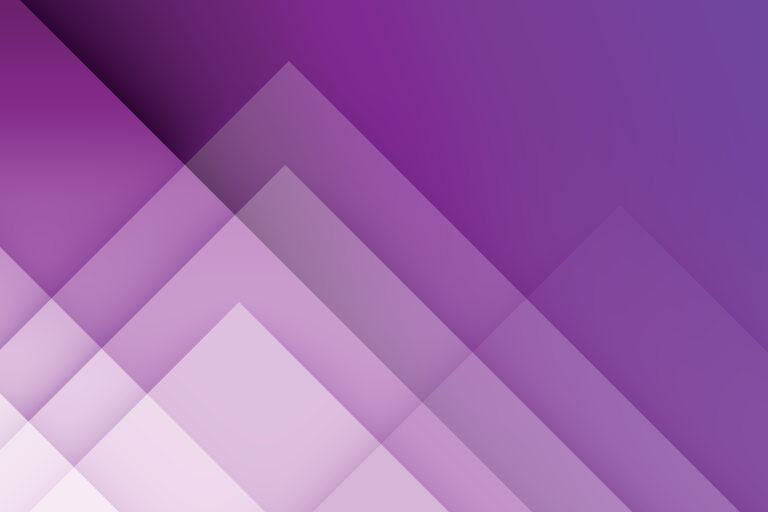
Give the GLSL for this background, as a Shadertoy shader.

```glsl
// Translucent purple sheets: right-angled chevrons and 45 degree panels
// stacked over a smooth gradient. Each sheet first casts a soft shadow
// outside its edge, then blends a pale tint inside it.
#define PANEL_EDGE 1.039
#define PALE_EDGE 0.518
#define CORNER_EDGE 0.232
#define SHADOW_WIDTH 0.038
#define PANEL_SHADOW_WIDTH 0.065
#define TINT vec3(0.96, 0.89, 0.95)
#define SHADOW vec3(0.43, 0.13, 0.51)

// Signed distance, positive below the line x + y = edge
float panelDist(vec2 p, float edge) {
    return (edge - p.x - p.y) * 0.70711;
}

// Signed distance, positive below both arms of an upward chevron
float chevronDist(vec2 p, vec2 apex) {
    return (apex.y - p.y - abs(p.x - apex.x)) * 0.70711;
}

float coverage(float d) {
    return clamp(d * iResolution.y + 0.5, 0.0, 1.0);
}

// Shadow outside the shape, then tint inside it
vec3 addSheet(vec3 under, float d, vec3 tint, float opacity, float shade) {
    vec3 shadowed = mix(under, SHADOW, shade * exp(min(d, 0.0) / SHADOW_WIDTH));
    return mix(shadowed, mix(under, tint, opacity), coverage(d));
}

// Dark plum through magenta to blue violet, softer toward the bottom
vec3 backdrop(vec2 p) {
    float t = p.x - 0.39 * (1.0 - p.y);
    vec3 c = mix(vec3(0.31, 0.10, 0.34), vec3(0.42, 0.15, 0.46), smoothstep(0.1, 0.45, t));
    c = mix(c, vec3(0.50, 0.16, 0.57), smoothstep(0.4, 0.65, t));
    c = mix(c, vec3(0.48, 0.23, 0.59), smoothstep(0.63, 0.98, t));
    c = mix(c, vec3(0.44, 0.27, 0.62), smoothstep(0.9, 1.5, t));
    return mix(c, vec3(0.54, 0.33, 0.64), 0.62 * smoothstep(0.2, 1.0, 1.0 - p.y));
}

// Vertical gradient of the large left panel
vec3 panelColor(float depth) {
    vec3 c = mix(vec3(0.42, 0.13, 0.43), vec3(0.51, 0.16, 0.53), smoothstep(0.0, 0.2, depth));
    c = mix(c, vec3(0.63, 0.35, 0.66), smoothstep(0.17, 0.42, depth));
    return mix(c, vec3(0.67, 0.41, 0.70), smoothstep(0.38, 0.6, depth));
}

void mainImage(out vec4 fragColor, in vec2 fragCoord) {
    vec2 p = fragCoord / iResolution.y;
    vec3 col = backdrop(p);

    // Large left panel with a deep shadow that fades downward
    float d = panelDist(p, PANEL_EDGE);
    float depthShade = mix(0.25, 0.85, smoothstep(0.35, 0.8, p.y));
    col = mix(col, vec3(0.15, 0.0, 0.17), depthShade * exp(min(d, 0.0) / PANEL_SHADOW_WIDTH));
    col = mix(col, panelColor(1.0 - p.y), coverage(d));

    // Pale lower panel, denser toward the corner
    float density = mix(0.72, 0.38, smoothstep(0.23, 0.5, p.y));
    col = addSheet(col, panelDist(p, PALE_EDGE), TINT, density, 0.2);

    // Nested chevrons: apex x, apex y, opacity, shadow strength
    vec4 chevrons[3] = vec4[3](
        vec4(0.564, 0.881, 0.22, 0.36),
        vec4(0.557, 0.678, 0.25, 0.34),
        vec4(0.467, 0.410, 0.50, 0.18));
    for (int i = 0; i < 3; i++) {
        vec4 c = chevrons[i];
        float belowTip = smoothstep(-0.04, 0.14, c.y - p.y);
        col = addSheet(col, chevronDist(p, c.xy), TINT, c.z, c.w * belowTip);
    }

    // Faint violet chevron on the right
    vec2 rightApex = vec2(1.211, 0.600);
    float fade = smoothstep(-0.04, 0.14, rightApex.y - p.y);
    col = addSheet(col, chevronDist(p, rightApex), vec3(0.62, 0.42, 0.70), 0.12, 0.2 * fade);

    // Near-white corner
    col = addSheet(col, panelDist(p, CORNER_EDGE), vec3(0.99, 0.96, 0.98), 0.6, 0.1);

    fragColor = vec4(col, 1.0);
}
```
